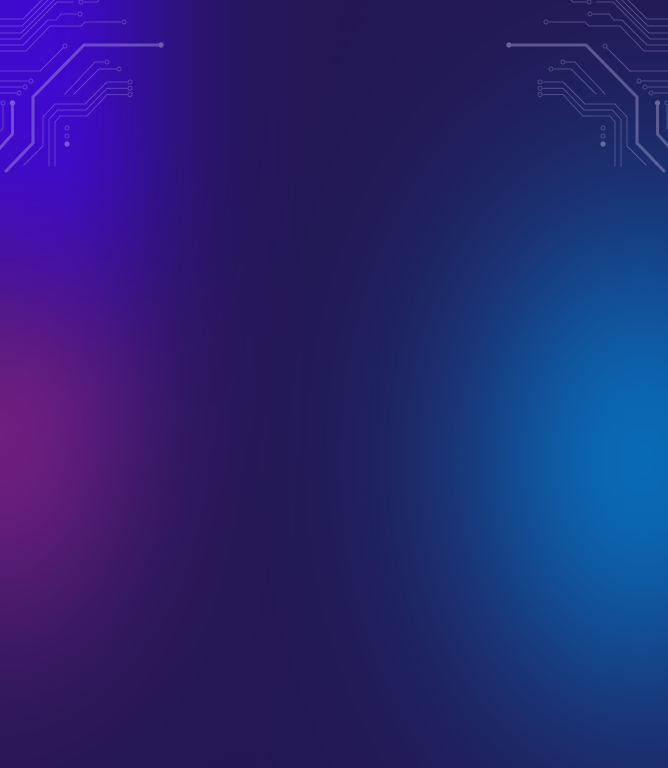
This background is drawn by a WebGL 2 fragment shader. Its source:

```glsl
#version 300 es
precision highp float;
// Dark indigo backdrop with violet, magenta and blue glows and mirrored circuit traces in the top corners.
uniform vec2 u_resolution;
out vec4 fragColor;

const float GRID = 768.0;      // design units per canvas height
const float RING = 2.0;        // radius of the trace terminals
const vec3 INDIGO = vec3(0.135, 0.09, 0.325);
const vec3 VIOLET = vec3(0.25, 0.035, 0.81);
const vec3 MAGENTA = vec3(0.43, 0.12, 0.50);
const vec3 BLUE = vec3(0.035, 0.415, 0.71);
const vec3 TRACE = vec3(0.74, 0.70, 0.90);

// Soft elliptical falloff
float glow(vec2 p, vec2 center, vec2 spread) {
    vec2 d = (p - center) / spread;
    return exp(-dot(d, d));
}

float segment(vec2 p, vec2 a, vec2 b) {
    vec2 pa = p - a, ba = b - a;
    return length(pa - ba * clamp(dot(pa, ba) / dot(ba, ba), 0.0, 1.0));
}

float path(vec2 p, vec2 a, vec2 b, vec2 c, vec2 d) {
    return min(segment(p, a, b), min(segment(p, b, c), segment(p, c, d)));
}

float ring(vec2 p, vec2 c) {
    return abs(length(p - c) - RING);
}

// Path that starts with an open terminal
float trace(vec2 p, vec2 a, vec2 b, vec2 c, vec2 d) {
    float line = max(path(p, a, b, c, d), RING - length(p - a));
    return min(line, ring(p, a));
}

float cover(float d, float halfWidth, float px) {
    return clamp(0.5 + (halfWidth - d) / px, 0.0, 1.0);
}

// Distance to the fine traces, origin at the top corner
float fineTraces(vec2 p) {
    float d = trace(p, vec2(124, 22), vec2(85, 22), vec2(81, 26), vec2(50, 26));
    d = min(d, path(p, vec2(50, 26), vec2(26, 51), vec2(12, 51), vec2(-9, 51)));
    d = min(d, trace(p, vec2(80, 14), vec2(61, 14), vec2(56, 20), vec2(48, 20)));
    d = min(d, path(p, vec2(48, 20), vec2(23, 45), vec2(12, 45), vec2(-9, 45)));
    d = min(d, path(p, vec2(73, 2), vec2(57, 2), vec2(20, 39), vec2(-9, 39)));
    d = min(d, trace(p, vec2(81, 2), vec2(97, 2), vec2(101, -2), vec2(105, -6)));
    d = min(d, trace(p, vec2(65, 46), vec2(40, 71), vec2(20, 71), vec2(-9, 71)));
    d = min(d, trace(p, vec2(3, 103), vec2(3, 128), vec2(-2, 134), vec2(-9, 141)));

    for (int i = 0; i < 3; i++) {
        float k = float(i);
        // Diagonals leaving the corner
        float y = 19.0 + 7.0 * k;
        d = min(d, path(p, vec2(46.0 + 6.0 * k, -4), vec2(23.0 - k, y), vec2(9, y), vec2(-9, y)));
        // Short side leads
        vec2 lead = vec2(31.0 - 6.0 * k, 81.0 + 6.0 * k);
        d = min(d, trace(p, lead, lead - vec2(8, 0), vec2(0, lead.y), vec2(-9, lead.y)));
        // Nested bus that turns downwards
        vec2 s = vec2(130, 82.0 + 6.3 * k);
        vec2 bend = vec2(85.0 + k, 104.0 + 6.0 * k);
        vec2 turn = vec2(43.0 + 6.0 * k, 117.0 + 2.5 * k);
        d = min(d, trace(p, s, vec2(107, s.y), bend, vec2(55.0 + 2.5 * k, bend.y)));
        vec2 foot = vec2(turn.x, i == 0 ? 146.0 : 166.0);
        d = min(d, min(segment(p, vec2(55.0 + 2.5 * k, bend.y), turn), segment(p, turn, foot)));
        // Column of terminals
        d = min(d, ring(p, vec2(67, 128.0 + 8.0 * k)));
    }
    d = min(d, segment(p, vec2(43, 146), vec2(24, 165)));

    // Pair of hooked leads
    for (int i = 0; i < 2; i++) {
        float k = float(i);
        vec2 s = vec2(107.0 + 12.0 * k, 62.0 + 7.0 * k);
        vec2 bend = vec2(95.0 + 4.0 * k, s.y);
        vec2 tip = vec2(65.0 + 9.0 * k, 94);
        d = min(d, trace(p, s, bend, mix(bend, tip, 0.5), tip));
    }
    return d;
}

// Distance to the heavy traces
float heavyTraces(vec2 p) {
    float d = path(p, vec2(161, 45), vec2(84, 45), vec2(33, 97), vec2(33, 143));
    d = min(d, segment(p, vec2(33, 143), vec2(6, 171)));
    return min(d, path(p, vec2(12.5, 103), vec2(12.5, 134), vec2(0, 148), vec2(-9, 158)));
}

float solidDots(vec2 p) {
    float d = min(length(p - vec2(161, 45)), length(p - vec2(12.5, 103)));
    return min(d, length(p - vec2(67, 144)));
}

void main() {
    float px = GRID / u_resolution.y;
    vec2 p = vec2(gl_FragCoord.x, u_resolution.y - gl_FragCoord.y) * px;
    float width = u_resolution.x * px;

    // Layered glows
    vec2 plateau = max(p, vec2(40, 120));
    vec3 color = mix(INDIGO, VIOLET, glow(plateau, vec2(40, 120), vec2(135, 255)));
    float rise = p.y < 430.0 ? 155.0 : 215.0;
    color = mix(color, MAGENTA, glow(p, vec2(0, 430), vec2(142, rise)));
    color = mix(color, BLUE, glow(p, vec2(width - 25.0, 460), vec2(190, 265)));

    // Mirrored corner circuits
    vec2 corner = vec2(min(p.x, width + 2.0 - p.x), p.y);
    float fine = 0.34 * cover(fineTraces(corner), 0.45, px);
    float heavy = 0.38 * cover(heavyTraces(corner), 1.5, px);
    float dots = 0.46 * cover(solidDots(corner), 2.6, px);
    color = mix(color, TRACE, max(fine, max(heavy, dots)));
    fragColor = vec4(color, 1.0);
}
```
